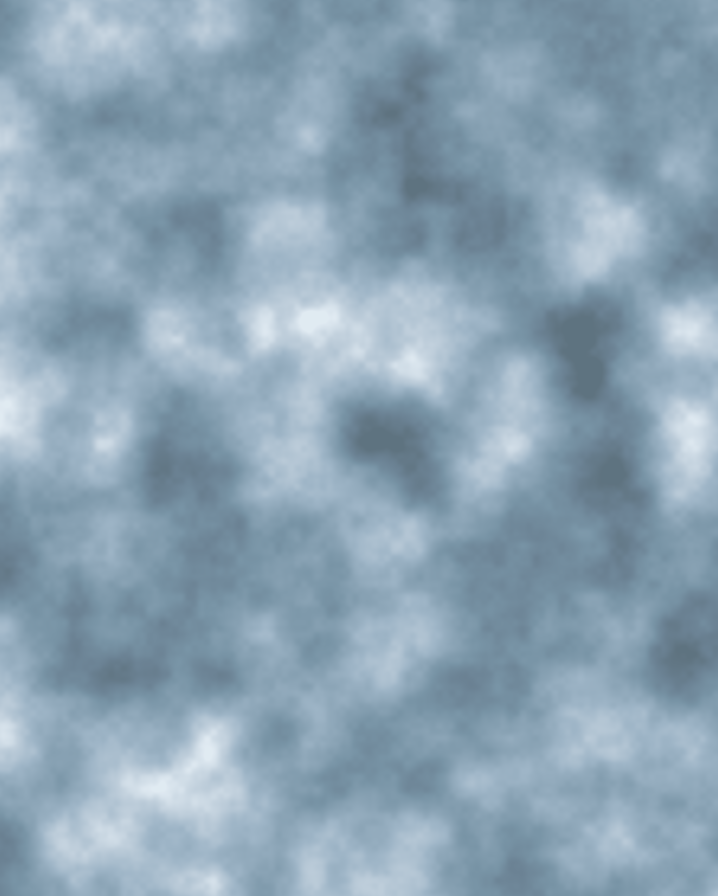
A WebGL 2 fragment shader for this texture:

```glsl
#version 300 es
precision highp float;

uniform vec2 u_resolution;
out vec4 fragColor;

const float CELLS_PER_HEIGHT = 8.7;
const int OCTAVES = 5;
const float GAIN = 0.5;
const float LACUNARITY = 2.0;
const vec2 OCTAVE_SHIFT = vec2(17.37, 41.73);
const vec2 FIELD_ORIGIN = vec2(64.2, 23.6);

// Tones from shadow to highlight, and the density at which each is reached
const int TONES = 7;
const vec3 TONE[TONES] = vec3[](
    vec3(0.37, 0.45, 0.50),
    vec3(0.42, 0.51, 0.58),
    vec3(0.47, 0.58, 0.65),
    vec3(0.54, 0.64, 0.71),
    vec3(0.62, 0.71, 0.78),
    vec3(0.75, 0.81, 0.86),
    vec3(0.88, 0.92, 0.95));
const float LEVEL[TONES] = float[](0.18, 0.29, 0.407, 0.513, 0.624, 0.754, 0.86);

// Integer hash of a lattice point, in 0..1
float hash(vec2 cell) {
    uvec2 q = uvec2(ivec2(cell)) * uvec2(1597334673u, 3812015801u);
    uint n = q.x ^ q.y;
    n = (n ^ (n >> 15)) * 2246822519u;
    n = (n ^ (n >> 13)) * 3266489917u;
    n ^= n >> 16;
    return float(n >> 8) / 16777216.0;
}

float valueNoise(vec2 p) {
    vec2 cell = floor(p);
    vec2 f = fract(p);
    vec2 w = f * f * f * (f * (f * 6.0 - 15.0) + 10.0);
    float bottom = mix(hash(cell), hash(cell + vec2(1.0, 0.0)), w.x);
    float top = mix(hash(cell + vec2(0.0, 1.0)), hash(cell + vec2(1.0)), w.x);
    return mix(bottom, top, w.y);
}

// Layered noise, normalised to 0..1
float cloudDensity(vec2 p) {
    float sum = 0.0;
    float total = 0.0;
    float amplitude = 1.0;
    for (int i = 0; i < OCTAVES; i++) {
        sum += amplitude * valueNoise(p);
        total += amplitude;
        amplitude *= GAIN;
        p = p * LACUNARITY + OCTAVE_SHIFT;
    }
    return sum / total;
}

// Piecewise linear colour ramp
vec3 cloudColour(float density) {
    vec3 colour = TONE[0];
    for (int i = 1; i < TONES; i++) {
        float blend = (density - LEVEL[i - 1]) / (LEVEL[i] - LEVEL[i - 1]);
        colour = mix(colour, TONE[i], clamp(blend, 0.0, 1.0));
    }
    return colour;
}

void main() {
    vec2 p = gl_FragCoord.xy / u_resolution.y * CELLS_PER_HEIGHT + FIELD_ORIGIN;
    fragColor = vec4(cloudColour(cloudDensity(p)), 1.0);
}
```
